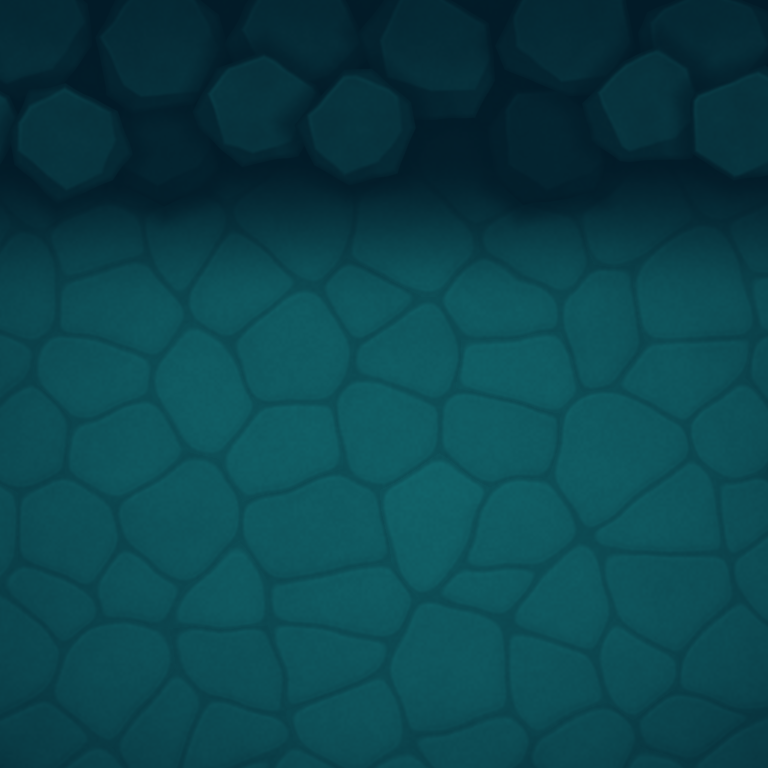
A Shadertoy shader for this texture:

```glsl
const vec3 DEEP = vec3(0.008, 0.105, 0.155);
const vec3 BRIGHT = vec3(0.066, 0.380, 0.405);
const vec2 CELL = vec2(0.148, 0.0935);      // floor stone pitch
const float JITTER = 0.72;
const float SIZE_SPREAD = 0.0045;           // variety of floor stone sizes
const float CORNER_SHARPNESS = 170.0;
const vec2 GLOW_CENTER = vec2(0.52, 0.43);
const vec2 GLOW_FALLOFF = vec2(1.0, 1.55);
const vec2 SHADOW_SPAN = vec2(0.80, 0.60);  // wall shadow, dark to clear
const vec2 LIGHT_DIR = vec2(-0.45, 0.89);
const float BACK_PITCH = 0.178;
const float FRONT_PITCH = 0.1263;
const float TAU = 6.28318;

float hash(vec2 p) {
    vec3 q = fract(vec3(p.xyx) * 0.1031);
    q += dot(q, q.yzx + 33.33);
    return fract((q.x + q.y) * q.z);
}

float noise(vec2 p) {
    vec2 i = floor(p), f = fract(p);
    f = f * f * (3.0 - 2.0 * f);
    return mix(mix(hash(i), hash(i + vec2(1, 0)), f.x),
               mix(hash(i + vec2(0, 1)), hash(i + vec2(1, 1)), f.x), f.y);
}

float fbm(vec2 p) {
    float sum = 0.0, amp = 0.5;
    for (int i = 0; i < 4; i++) {
        sum += amp * noise(p);
        p = p * 2.03 + 17.0;
        amp *= 0.5;
    }
    return sum;
}

// Floor stone: center in xy, size weight in z
vec3 floorStone(vec2 id) {
    vec2 jitter = vec2(hash(id + 11.0), hash(id + 47.0)) - 0.5;
    vec2 center = id + 0.5 + JITTER * jitter;
    center.x += 0.5 * mod(id.y, 2.0) - 0.25;
    return vec3(center * CELL, SIZE_SPREAD * hash(id + 83.0));
}

// Weighted Voronoi: border distance, edge facing the light, stone tone
vec3 cobbles(vec2 p) {
    vec2 base = floor(p / CELL), nearestId = base;
    vec3 nearest = vec3(0.0);
    float best = 1e5;
    for (int j = -2; j <= 2; j++)
    for (int i = -2; i <= 2; i++) {
        vec2 id = base + vec2(i, j);
        vec3 s = floorStone(id);
        float power = dot(p - s.xy, p - s.xy) - s.z;
        if (power < best) { best = power; nearest = s; nearestId = id; }
    }
    float sum = 1e-6, facing = 0.0;
    for (int j = -3; j <= 3; j++)
    for (int i = -3; i <= 3; i++) {
        vec2 id = base + vec2(i, j);
        if (id == nearestId) continue;
        vec3 s = floorStone(id);
        vec2 across = s.xy - nearest.xy;
        float power = dot(p - s.xy, p - s.xy) - s.z;
        float edge = (power - best) / (2.0 * length(across));
        float w = exp(-CORNER_SHARPNESS * edge);
        sum += w;
        facing += w * dot(normalize(across), LIGHT_DIR);
    }
    return vec3(-log(sum) / CORNER_SHARPNESS, facing / sum, hash(nearestId + 5.0));
}

// Irregular convex polygon
float facets(vec2 p, float radius, float seed) {
    float d = -1.0;
    for (int i = 0; i < 8; i++) {
        vec2 key = vec2(float(i), seed);
        float a = (float(i) + 0.6 * hash(key)) * TAU / 8.0;
        d = max(d, dot(p, vec2(cos(a), sin(a))) - radius * mix(0.84, 1.04, hash(key + 9.0)));
    }
    return d;
}

// Boulder with a lit upper face, dark sides and a soft contact shadow
void paintBoulder(inout float light, vec2 p, float radius, float seed, float level, float px) {
    p += 0.003 * (vec2(noise(p * 45.0 + seed), noise(p * 45.0 + seed + 30.0)) - 0.5);
    float body = facets(p, radius, seed);
    vec2 lift = radius * vec2(0.16 * (hash(vec2(seed, 3.0)) - 0.5), 0.16);
    float top = max(facets(p - lift, radius * 0.86, seed + 0.37), body + 0.005);
    light *= 1.0 - 0.6 * smoothstep(0.035, 0.0, body);
    float side = level * (0.48 + 0.14 * smoothstep(-0.01, 0.01, p.x + 0.4 * p.y));
    float face = level * (0.86 + 0.30 * fbm(p * 28.0 + seed));
    float rim = smoothstep(0.005, 0.0, abs(top + 0.002)) * smoothstep(-0.2, 0.8, dot(p, LIGHT_DIR) / radius);
    float tone = mix(side, face, smoothstep(0.002 + px, -0.002 - px, top)) + 0.22 * level * rim;
    tone *= 0.55 + 0.45 * smoothstep(0.0, -0.008, body);
    light = mix(light, tone, smoothstep(px, -px, body));
}

void paintFrontRow(inout float light, vec2 uv, bool sunkenPass, float px) {
    for (int k = -1; k < 8; k++) {
        bool sunken = (k & 3) == 1;
        if (k == 4 || sunken != sunkenPass) continue;
        float n = float(k);
        vec2 center = vec2(0.085 + FRONT_PITCH * n, 0.834 - 0.022 * cos(n * TAU / 4.0));
        float radius = 0.070 + 0.012 * hash(vec2(n, 21.0));
        if (sunken) center.y -= 0.025;
        paintBoulder(light, uv - center, radius, n + 40.0, sunken ? 0.13 : 0.34, px);
    }
}

void mainImage(out vec4 fragColor, in vec2 fragCoord) {
    vec2 uv = fragCoord / iResolution.xy;
    float px = 0.8 / iResolution.y;

    // Floor light and cobbles
    vec2 offset = uv - GLOW_CENTER;
    float light = 0.94 - dot(GLOW_FALLOFF, offset * offset);
    vec2 warp = vec2(noise(uv * 24.0), noise(uv * 24.0 + 50.0)) - 0.5;
    vec3 stone = cobbles(uv + 0.010 * warp);
    float gap = 1.0 - smoothstep(0.0005, 0.0055 + px, stone.x);
    float rim = smoothstep(0.004, 0.007, stone.x) * smoothstep(0.013, 0.007, stone.x);
    light *= 0.95 + 0.08 * stone.z + 0.04 * smoothstep(0.0, 0.03, stone.x);
    light += 0.045 * rim * stone.y - 0.20 * gap * light;
    light += 0.09 * (fbm(uv * 16.0) - 0.48);
    light *= mix(0.06, 1.0, smoothstep(SHADOW_SPAN.x, SHADOW_SPAN.y, uv.y));

    // Boulder wall, back to front
    paintFrontRow(light, uv, true, px);
    for (int k = 0; k < 6; k++) {
        float n = float(k);
        vec2 center = vec2(0.029 + BACK_PITCH * n, 0.952 - 0.022 * mod(n, 2.0));
        paintBoulder(light, (uv - center) * vec2(1.0, 1.1), 0.092, n + 10.0, 0.29, px);
    }
    paintFrontRow(light, uv, false, px);
    light *= 1.0 - 0.35 * smoothstep(0.88, 1.0, uv.y);

    // Fine grain
    float grain = noise(uv * 260.0) + 0.6 * noise(uv * 130.0) - 0.8;
    light += 0.045 * grain * (0.25 + light);
    fragColor = vec4(mix(DEEP, BRIGHT, clamp(light, -0.1, 1.1)), 1.0);
}
```
